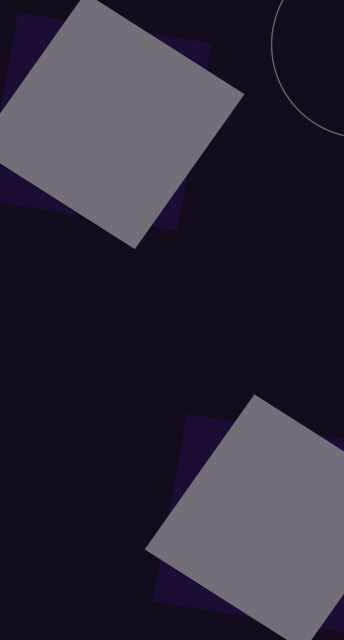
Reproduce this background procedurally as a WebGL 2 fragment shader.

```glsl
#version 300 es
precision highp float;
// Two pairs of tilted tiles and a thin ring on a dark violet ground.
// Each pair is a purple tile under a larger-angled grey one, repeated by a
// diagonal step; all shapes are distance functions in units of canvas height.
uniform vec2 u_resolution;
out vec4 outColor;

float cross2(vec2 a, vec2 b) {
    return a.x * b.y - a.y * b.x;
}

// Signed distance to the edges of a parallelogram with half sides a and b
float tileDistance(vec2 p, vec2 a, vec2 b) {
    float area = abs(cross2(a, b));
    float acrossA = (abs(cross2(p, b)) - area) / length(b);
    float acrossB = (abs(cross2(p, a)) - area) / length(a);
    return max(acrossA, acrossB);
}

// Coverage of a shape, smoothed over one pixel
float coverage(float distanceToEdge) {
    return clamp(0.5 - distanceToEdge * u_resolution.y, 0.0, 1.0);
}

void main() {
    vec2 p = gl_FragCoord.xy / u_resolution.y;
    vec3 color = vec3(0.08, 0.042, 0.113);

    // Thin ring in the upper right corner
    float ring = abs(length(p - vec2(0.5702, 0.9303)) - 0.1458) - 0.0011;
    color = mix(color, vec3(0.42, 0.39, 0.375), coverage(ring));

    // Tile pairs, purple below grey
    for (int i = 0; i < 2; i++) {
        vec2 q = p - float(i) * vec2(0.264, -0.6273);
        float purple = tileDistance(q - vec2(0.1526, 0.8099),
                                    vec2(0.1511, -0.0241), vec2(-0.0268, -0.1465));
        float grey = tileDistance(q - vec2(0.1721, 0.8109),
                                  vec2(0.1243, -0.0791), vec2(-0.0857, -0.1211));
        color = mix(color, vec3(0.115, 0.05, 0.208), coverage(purple));
        color = mix(color, vec3(0.453, 0.43, 0.47), coverage(grey));
    }

    outColor = vec4(color, 1.0);
}
```
